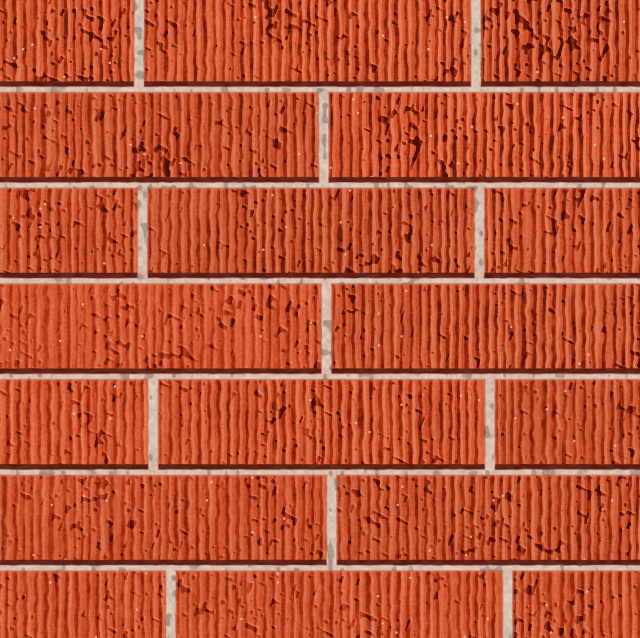
A Shadertoy shader for this texture:

```glsl
// Running-bond wall of long red bricks with combed vertical ribs, torn pits and pale mortar.

float hash(vec2 p) {
    vec3 q = fract(vec3(p.xyx) * 0.1031);
    q += dot(q, q.yzx + 33.33);
    return fract((q.x + q.y) * q.z);
}

float noise(vec2 p) {
    vec2 i = floor(p), f = fract(p);
    f = f * f * (3.0 - 2.0 * f);
    return mix(mix(hash(i), hash(i + vec2(1, 0)), f.x),
               mix(hash(i + vec2(0, 1)), hash(i + vec2(1, 1)), f.x), f.y);
}

// Slanted torn marks, gathered in loose clusters
float pits(vec2 p) {
    float cluster = noise(p * vec2(13.0, 8.0));
    float n = noise(vec2(p.x * 115.0 + p.y * 45.0, p.y * 120.0 - p.x * 60.0));
    return smoothstep(0.0, 0.14, n - mix(0.92, 0.62, cluster));
}

// Ribbed clay surface; p is the position within one brick, offset by its seed
vec3 clay(vec2 p, float relief) {
    float x = p.x * 66.0 + 0.9 * noise(vec2(p.x * 24.0, 3.0))
            + 0.22 * noise(p * vec2(60.0, 70.0));
    float rib = hash(vec2(floor(x), 7.0));
    float f = fract(x);

    // Each rib has a dark groove with a lit edge on its right
    float ragged = noise(p * vec2(90.0, 75.0));
    float width = 0.09 + 0.10 * rib + 0.09 * ragged;
    float groove = 1.0 - smoothstep(width * 0.5, width + 0.08, abs(f - 0.28));
    float lit = 1.0 - smoothstep(0.08, 0.25, abs(f - 0.62));
    float streak = noise(vec2(p.x * 170.0, p.y * 14.0)) - 0.5;
    float grain = noise(p * 330.0) - 0.5;

    float pit = pits(p);
    float pitRim = max(pits(p + vec2(-0.003, 0.002)) - pit, 0.0);
    float tone = relief * (lit * (0.45 + 0.5 * rib) - groove * (0.75 + 0.6 * ragged))
               + 0.75 * streak + 0.45 * grain
               - 1.5 * pit * relief + 0.65 * pitRim;

    vec3 color = mix(vec3(0.81, 0.33, 0.18), vec3(0.88, 0.47, 0.33), clamp(tone, 0.0, 1.0));
    color = mix(color, vec3(0.64, 0.18, 0.07), clamp(-tone, 0.0, 1.0));
    color = mix(color, vec3(0.29, 0.06, 0.03), clamp(-tone - 1.0, 0.0, 1.0));

    // Sparse pale grit
    vec2 cell = floor(p * 140.0);
    float speck = step(0.994, hash(cell + 19.0))
                * (1.0 - smoothstep(0.15, 0.4, length(fract(p * 140.0) - 0.5)));
    return mix(color, vec3(0.92, 0.75, 0.66), 0.8 * speck);
}

void mainImage(out vec4 fragColor, in vec2 fragCoord) {
    vec2 p = fragCoord / iResolution.y;
    p.y = 1.0 - p.y;
    float px = 0.8 / iResolution.y;

    // Courses counted from the top; joints drift to the right lower down
    float course = floor((p.y + 0.010) / 0.15);
    float y = p.y + 0.005 - course * 0.15;
    float odd = mod(course, 2.0);
    float joint = mix(0.218, 0.507, odd) + mix(0.00138, 0.00052, odd) * course * course;
    float column = floor((p.x - joint) / 0.528);
    float x = p.x - joint - column * 0.528;
    vec2 id = vec2(column + 5.0, course + 2.0);

    // Distance to the brick outline, negative inside
    float wobble = 0.0012 * (noise(p * 90.0) - 0.5);
    float side = 0.0082 - min(x, 0.528 - x) + wobble;
    float edge = max(side, max(y - 0.1405 + wobble, -y));

    // Mortar is grainy and shaded where it meets the brick
    float sand = noise(p * 150.0) * 0.6 + noise(p * 310.0) * 0.4;
    vec3 mortar = vec3(0.85, 0.75, 0.69) + 0.14 * (sand - 0.5);
    mortar = mix(vec3(0.77, 0.56, 0.48), mortar, smoothstep(0.0, 0.0025, edge));
    mortar *= 1.0 - 0.22 * smoothstep(0.68, 0.85, noise(p * vec2(110.0, 85.0) + 40.0));

    // Relief differs per brick, and is stronger to the right and the top
    float relief = 0.75 + 0.3 * hash(id) + 0.35 * p.x - 0.25 * p.y;
    vec2 seed = id * vec2(3.7, 2.3);
    vec3 brick = clay(vec2(x, y) + seed, relief);
    brick *= 0.97 + 0.06 * hash(id + 31.0);
    float rim = max(side, -y);
    brick = mix(brick, vec3(0.87, 0.46, 0.33), 0.45 * smoothstep(-0.004, -0.001, rim));

    // Shadowed lower lip of the brick
    vec3 lip = vec3(0.38, 0.13, 0.09) + 0.08 * (noise(p * vec2(90.0, 250.0)) - 0.5);
    brick = mix(brick, lip, smoothstep(-px, px, y - 0.1325 + 0.5 * wobble));

    vec3 color = mix(brick, mortar, smoothstep(-px, px, edge));
    fragColor = vec4(clamp(color, 0.0, 1.0), 1.0);
}
```
